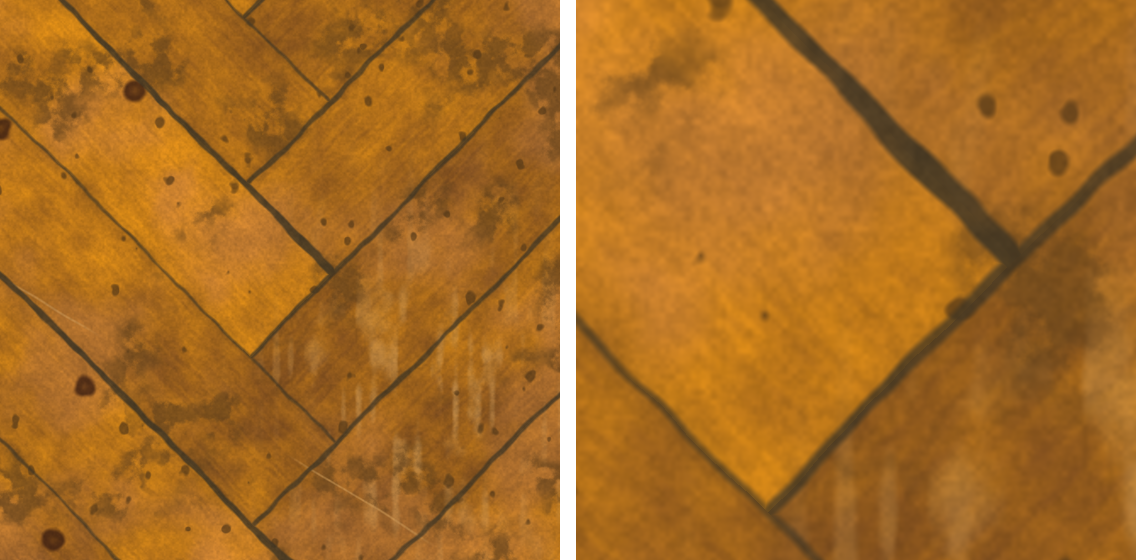
Left: the whole. Right: its middle third, enlarged.
Write a Shadertoy shader that draws this texture.

```glsl
// Worn amber herringbone parquet: diagonal boards, dark seams, knots, stains and scratches.

// Layout: seams lie at whole numbers of the two diagonal coordinates
const vec2 SEAM_ORIGIN = vec2(-0.108, 0.773);
const vec2 SEAM_PITCH = vec2(0.298, 0.310);
const float WIDE_SEAM = 0.0052;     // half widths
const float THIN_SEAM = 0.0028;
const float CROSS_SEAM = 0.0042;
const float SEAM_SOFTNESS = 0.0025;
const float KNOT_RADIUS = 0.022;
const float SPECK_CELLS = 17.0;
const float SPECK_CHANCE = 0.28;
const vec2 WORN_CENTRE = vec2(0.76, 0.27);

const vec3 DARK_WOOD = vec3(0.50, 0.305, 0.115);
const vec3 AMBER_WOOD = vec3(0.83, 0.525, 0.09);
const vec3 TAN_WOOD = vec3(0.72, 0.46, 0.22);
const vec3 PALE_WEAR = vec3(0.80, 0.60, 0.34);
const vec3 STAIN = vec3(0.39, 0.26, 0.11);
const vec3 KNOT = vec3(0.25, 0.13, 0.07);
const vec3 SEAM = vec3(0.25, 0.21, 0.14);

float hash(vec2 p) {
    vec3 q = fract(p.xyx * vec3(0.1031, 0.1030, 0.0973));
    q += dot(q, q.yzx + 33.33);
    return fract((q.x + q.y) * q.z);
}

float noise(vec2 p) {
    vec2 c = floor(p), f = fract(p);
    f = f * f * (3.0 - 2.0 * f);
    return mix(mix(hash(c), hash(c + vec2(1, 0)), f.x),
               mix(hash(c + vec2(0, 1)), hash(c + vec2(1, 1)), f.x), f.y);
}

float fbm(vec2 p) {
    float sum = 0.0, amp = 0.516;
    for (int i = 0; i < 5; i++) {
        sum += amp * noise(p);
        p = mat2(1.6, 1.2, -1.2, 1.6) * p + 7.3;
        amp *= 0.5;
    }
    return sum;
}

// Small irregular dark marks, at most one per grid cell
float specks(vec2 p) {
    vec2 cell = floor(p * SPECK_CELLS);
    float mark = 0.0;
    for (int n = 0; n < 9; n++) {
        vec2 c = cell + vec2(n % 3, n / 3) - 1.0;
        vec2 centre = (c + vec2(hash(c + 11.0), hash(c + 37.0))) / SPECK_CELLS;
        float radius = mix(0.003, 0.010, pow(hash(c + 71.0), 2.0));
        float d = length((p - centre) * vec2(1.15, 0.9)) + 0.008 * (noise(p * 110.0) - 0.5);
        float present = step(hash(c + 53.0), SPECK_CHANCE);
        mark = max(mark, present * (1.0 - smoothstep(radius - 0.003, radius + 0.003, d)));
    }
    return mark;
}

void mainImage(out vec4 fragColor, in vec2 fragCoord) {
    vec2 p = fragCoord / iResolution.xy;
    float soft = max(SEAM_SOFTNESS, 1.0 / iResolution.y);

    // Diagonal coordinates, slightly wavy
    float down = 1.0 - p.y;
    vec2 wobble = 0.010 * (vec2(noise(p * 9.0), noise(p * 9.0 + 40.0)) - 0.5)
                + 0.005 * (vec2(noise(p * 45.0), noise(p * 45.0 + 80.0)) - 0.5);
    vec2 g = (vec2(down - p.x, down + p.x) + wobble - SEAM_ORIGIN) / SEAM_PITCH;
    vec2 cell = floor(g), nearest = round(g);
    bool left = cell.y <= cell.x;
    float board = left ? cell.x : cell.y;

    // Distance to the long sides and to the butt end of this board
    vec2 d = left ? vec2(abs(g.x - nearest.x), board + 1.0 - g.y)
                  : vec2(board - g.x, abs(g.y - nearest.y));
    d *= SEAM_PITCH * 0.7071;

    // Board tone, with grain along its length
    float odd = mod(board, 2.0);
    float tone = left ? mix(0.80, 0.52, odd) : 0.45 + 0.10 * cos(2.1 * board);
    vec2 along = left ? g.yx : g;
    float cloud = fbm(p * 6.0 + board * 3.7);
    tone += 0.9 * (cloud - 0.5) + 0.6 * (fbm(p * 26.0) - 0.5);
    tone += 0.22 * (noise(along * vec2(5.0, 38.0) + board * 9.0) - 0.5);
    vec3 color = mix(DARK_WOOD, AMBER_WOOD, clamp(tone, 0.0, 1.1));

    // Faded tan patches, stronger toward the bottom
    float faded = smoothstep(0.40, 0.68, fbm(p * 5.0 + 21.0) + 0.16 * (0.5 - p.y));
    color = mix(color, TAN_WOOD * mix(0.85, 1.1, tone), 0.65 * faded);

    // Pale upright scuffs on the right-hand boards
    float streak = smoothstep(0.50, 0.80, noise(p * vec2(75.0, 11.0)) * 0.6 + fbm(p * 30.0) * 0.4);
    float worn = exp(-12.0 * dot(p - WORN_CENTRE, p - WORN_CENTRE)) * (left ? 0.25 : 1.0);
    color = mix(color, PALE_WEAR, 0.65 * streak * worn);

    // Blotchy stains and specks
    float blotch = smoothstep(0.54, 0.72, fbm(p * 8.0 + 63.0)) * smoothstep(0.35, 0.60, fbm(p * 38.0));
    color = mix(color, STAIN, 0.65 * blotch);
    color = mix(color, STAIN * 0.85, 0.70 * specks(p));

    // One round knot per left-hand board
    float slip = mod(board, 3.0) == 1.0 ? 1.27 : 0.0;
    vec2 knotAt = vec2(board + 0.10 + 0.02 * board * board, 0.7 * board - 1.19 - slip);
    float knotD = length((g - knotAt) * SEAM_PITCH * 0.7071) + 0.006 * (noise(p * 60.0) - 0.5);
    float knot = 1.0 - smoothstep(KNOT_RADIUS * 0.65, KNOT_RADIUS * 1.1, knotD);
    knot *= 0.78 + 0.22 * smoothstep(0.0, KNOT_RADIUS * 0.6, knotD);
    color = mix(color, KNOT, left ? 0.85 * knot : 0.0);

    // Long, broken hairline scratch
    float scratchD = abs(down - 0.493 - 0.62 * p.x + 0.008 * (noise(p * 12.0) - 0.5));
    float scratch = (1.0 - smoothstep(0.0, 0.004, scratchD)) * smoothstep(0.1, 0.7, cos(10.5 * p.x - 0.5));
    color = mix(color, PALE_WEAR, 0.55 * scratch);

    // Seams: alternating wide and thin one way, even the other way
    float thin = mod(nearest.x, 2.0);
    float opening = 0.0025 * smoothstep(-0.2, 0.6, g.y - nearest.x) * (1.0 - thin);
    vec2 halfWidth = vec2(mix(WIDE_SEAM, THIN_SEAM, thin) + opening, CROSS_SEAM);
    halfWidth *= 0.75 + 0.5 * noise(p * 28.0 + 5.0);
    vec2 line = 1.0 - smoothstep(halfWidth - soft, halfWidth + soft, d);
    line *= vec2(mix(0.92, 0.68, thin), 0.82) * (0.8 + 0.2 * noise(p * 50.0));
    float dirt = exp(-min(d.x, d.y) / 0.010) * fbm(p * 20.0 + 9.0);
    color = mix(color, STAIN, 0.45 * dirt);
    color = mix(color, SEAM, max(line.x, line.y));

    // Fine surface grain
    color *= 1.0 + 0.10 * (noise(p * 190.0) - 0.5) + 0.07 * (noise(p * 330.0) - 0.5);
    fragColor = vec4(clamp(color, 0.0, 1.0), 1.0);
}
```
